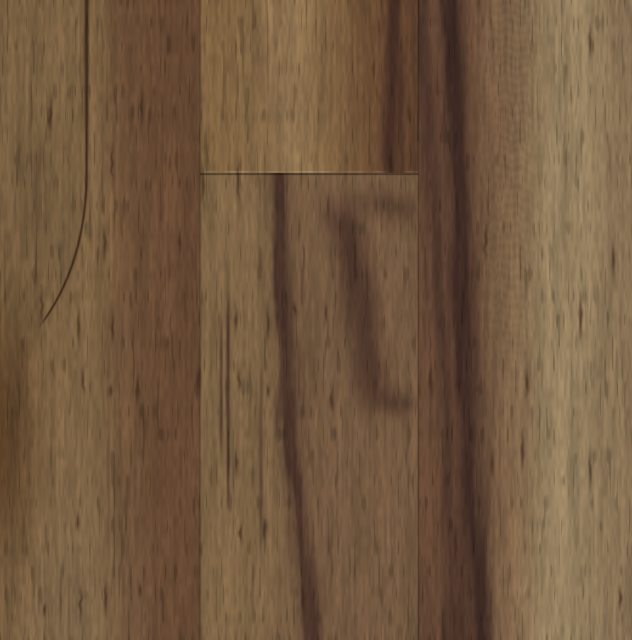
A Shadertoy shader for this texture:

```glsl
// Three columns of dark-streaked timber planks with one butt joint in the middle column.

float hash(vec2 p) {
    vec3 q = fract(p.xyx * vec3(0.1031, 0.1030, 0.0973));
    q += dot(q, q.yzx + 33.33);
    return fract((q.x + q.y) * q.z);
}

float noise(vec2 p) {
    vec2 i = floor(p), f = fract(p);
    f = f * f * (3.0 - 2.0 * f);
    return mix(mix(hash(i), hash(i + vec2(1, 0)), f.x),
               mix(hash(i + vec2(0, 1)), hash(i + vec2(1, 1)), f.x), f.y);
}

float fbm(vec2 p) {
    float sum = 0.0, amp = 0.5;
    for (int i = 0; i < 4; i++) {
        sum += amp * noise(p);
        p = p * 2.03 + 17.7;
        amp *= 0.5;
    }
    return sum;
}

// Soft band of half width w around offset d
float band(float d, float w) { return exp(-d * d / (w * w)); }

// Fades in and out between heights a and b
float span(float y, float a, float b, float soft) {
    return smoothstep(a - soft, a + soft, y) * (1.0 - smoothstep(b - soft, b + soft, y));
}

// Small dark knots and dashes, one candidate per cell
float flecks(vec2 uv) {
    vec2 g = uv * vec2(20, 9), id = floor(g);
    float r = hash(id + 5.0);
    vec2 c = 0.3 + 0.4 * vec2(hash(id + 31.0), hash(id + 57.0));
    vec2 d = fract(g) - c;
    d.x += d.y * (r - 0.1) * 0.5 + 0.06 * (noise(uv * 90.0) - 0.5);
    float size = mix(0.08, 0.26, hash(id + 83.0));
    return step(r, 0.2) * exp(-dot(d, d / vec2(0.003, size * size)));
}

vec3 leftPlank(vec2 p, float wob) {
    float x = p.x + wob * 0.03, y = p.y;
    vec3 c = mix(vec3(0.48, 0.38, 0.26), vec3(0.40, 0.285, 0.20), smoothstep(0.13, 0.25, x));
    c = mix(c, vec3(0.52, 0.42, 0.31), 0.6 * band(x - 0.10, 0.09) * smoothstep(0.5, 0.0, y));
    c = mix(c, vec3(0.31, 0.21, 0.12), 0.85 * band(x, 0.06) * band(y - 0.32, 0.20));
    c = mix(c, vec3(0.36, 0.25, 0.17), 0.5 * band(x - 0.19, 0.025) * smoothstep(0.5, 0.95, y));
    // Faint nested arches and the curved crack
    float bend = max(0.73 - y, 0.0);
    float arch = p.x - 0.137 + 1.0 * bend * bend + 5.0 * bend * bend * bend * bend;
    float rings = 0.5 + 0.5 * cos(arch * 230.0 + wob * 7.0);
    c *= 1.0 - 0.06 * rings * span(y, 0.50, 1.1, 0.04) * smoothstep(0.02, -0.02, arch);
    float crack = band(arch, 0.0022 + 0.0015 * smoothstep(0.7, 1.0, y));
    return mix(c, vec3(0.20, 0.12, 0.085), 0.8 * crack * smoothstep(0.485, 0.51, y));
}

vec3 middleTop(vec2 p, float wob) {
    float x = p.x + wob * 0.03;
    vec3 c = mix(vec3(0.49, 0.38, 0.25), vec3(0.54, 0.43, 0.30), band(x - 0.46, 0.06));
    c = mix(c, vec3(0.40, 0.28, 0.19), smoothstep(0.49, 0.62, x));
    float dark = band(x - 0.619, 0.014) + 0.45 * band(x - 0.655, 0.009);
    return mix(c, vec3(0.24, 0.155, 0.13), 0.8 * min(dark, 1.0));
}

vec3 middleBottom(vec2 p, float wob) {
    float x = p.x + wob * 0.03, y = p.y;
    vec3 c = mix(vec3(0.49, 0.39, 0.27), vec3(0.45, 0.345, 0.25), smoothstep(0.36, 0.55, x));
    float vein = x - 0.488 + 0.072 * y;
    float dark = 0.75 * band(vein, 0.012) + 0.3 * band(vein - 0.012, 0.025);
    float patchX = x - 0.59 + 0.19 * (y - 0.40);
    dark += 0.75 * band(patchX, 0.025) * span(y, 0.37, 0.68, 0.035);
    dark += 0.5 * band(x - 0.61, 0.05) * band(y - 0.68 + 0.2 * (x - 0.6), 0.022);
    dark += 0.5 * band(x - 0.63, 0.03) * band(y - 0.37, 0.02);
    // Narrow mineral lines
    dark += 0.7 * band(p.x - 0.350, 0.003) * span(y, 0.30, 0.50, 0.04);
    dark += 0.8 * band(p.x - 0.361, 0.003) * span(y, 0.22, 0.53, 0.05);
    dark += 0.5 * band(p.x - 0.413, 0.003) * span(y, 0.16, 0.40, 0.06);
    return mix(c, vec3(0.255, 0.17, 0.14), min(dark, 0.85));
}

vec3 rightPlank(vec2 p, float wob) {
    float x = p.x + wob * 0.025, y = p.y;
    vec3 c = mix(vec3(0.40, 0.285, 0.21), vec3(0.49, 0.385, 0.28), smoothstep(0.73, 0.81, x));
    c = mix(c, vec3(0.575, 0.49, 0.365), smoothstep(0.80, 0.88, x));
    c = mix(c, vec3(0.52, 0.43, 0.32), smoothstep(0.91, 1.0, x));
    float ripple = sin(y * 430.0 + wob * 12.0 + x * 90.0);
    c *= 1.0 + 0.025 * ripple * band(x - 0.81, 0.035) * smoothstep(0.3, 0.6, y);
    float main = x - 0.757 + 0.044 * y;
    float dark = 0.9 * band(main, 0.021) + 0.55 * band(x - 0.722 + 0.055 * y, 0.012);
    return mix(c, vec3(0.225, 0.15, 0.13), min(dark, 0.88));
}

void mainImage(out vec4 fragColor, in vec2 fragCoord) {
    vec2 uv = fragCoord / iResolution.xy;
    float wob = fbm(uv * vec2(16, 3.5)) - 0.47 + 0.5 * (noise(uv * vec2(110, 9)) - 0.5);
    vec3 col = uv.x < 0.317 ? leftPlank(uv, wob)
             : uv.x > 0.662 ? rightPlank(uv, wob)
             : uv.y > 0.73 ? middleTop(uv, wob) : middleBottom(uv, wob);

    // Broad tone, fibres and short pores
    col *= 1.0 + 0.20 * (fbm(uv * vec2(45, 3) + 9.0) - 0.47);
    col *= 1.0 + 0.14 * (noise(uv * vec2(210, 12)) - 0.5) + 0.13 * (noise(uv * vec2(330, 65)) - 0.5);
    col *= 1.0 - 0.16 * smoothstep(0.72, 0.95, noise(uv * vec2(260, 28) + 40.0));
    col = mix(col, vec3(0.23, 0.15, 0.11), 0.65 * flecks(uv));

    // Seams between planks, with a pale worn lip on the butt joint
    float seam = max(band(uv.x - 0.317, 0.0016), band(uv.x - 0.662, 0.0016));
    float inside = span(uv.x, 0.317, 0.662, 0.001);
    col *= 1.0 - 0.22 * seam - 0.4 * inside * band(uv.y - 0.728, 0.0016);
    col += 0.12 * inside * band(uv.y - 0.7315, 0.0014) * noise(uv * 60.0);
    fragColor = vec4(col, 1.0);
}
```
